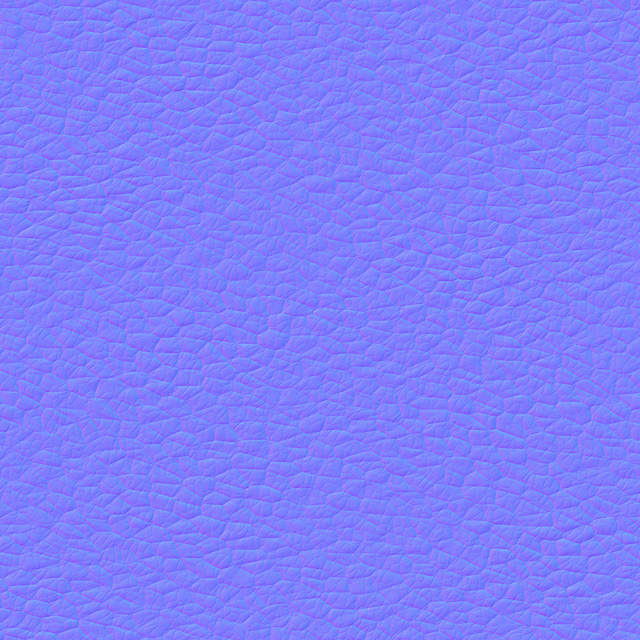
Give the GLSL for this texture map, as a WebGL 1 fragment shader.

```glsl
precision highp float;
uniform vec2 u_resolution;

#define GRAIN_CELLS vec2(25.0, 45.0)
#define WRINKLE_CELLS vec2(68.0, 62.0)
#define GRAIN_TILT 0.17
#define GRAIN_DEPTH 0.00096
#define WRINKLE_DEPTH 0.00046
#define MOTTLE_DEPTH 0.000045
#define SWELL_DEPTH 0.00028
#define GRAIN_CREASE 0.25
#define WRINKLE_CREASE 0.27
#define JITTER 0.95
#define RED_GAIN 1.25
#define SAMPLE_STEP 0.001

vec2 hash2(vec2 cell) {
  vec2 k = vec2(dot(cell, vec2(127.1, 311.7)), dot(cell, vec2(269.5, 183.3)));
  return fract(sin(k) * 43758.545);
}

// Gap between the two nearest cell centres: zero along the cell borders
float cellGap(vec2 p) {
  vec2 base = floor(p);
  vec2 local = p - base;
  float nearest = 8.0;
  float second = 8.0;
  for (int j = -1; j <= 1; j++) {
    for (int i = -1; i <= 1; i++) {
      vec2 offset = vec2(float(i), float(j));
      vec2 centre = offset + 0.5 + JITTER * (hash2(base + offset) - 0.5);
      float d = length(centre - local);
      second = min(second, max(nearest, d));
      nearest = min(nearest, d);
    }
  }
  return second - nearest;
}

// Layered sines bend the rows of grain
vec2 bend(vec2 p) {
  vec2 slow = sin(p.yx * vec2(13.0, 9.0) + vec2(1.3, 4.1) + 2.0 * sin(p * 5.0));
  vec2 quick = sin(p.yx * vec2(41.0, 33.0) + p * 17.0 + vec2(2.7, 0.6));
  return p + 0.006 * slow + 0.0024 * quick;
}

// Rounded plateau with a sharp crease at its border
float plateau(float gap, float width) {
  return 1.0 - exp(-gap / width);
}

// Irregular ripples from sines that disturb each other
float ripples(vec2 p) {
  vec2 w = p + 0.8 * sin(p.yx * 0.63 + vec2(0.4, 2.2));
  return sin(w.x + 0.5 * w.y) * sin(w.y * 1.2 - 0.4 * w.x) + 0.5 * sin(1.7 * w.x - 1.3 * w.y);
}

float leatherHeight(vec2 p) {
  float c = cos(GRAIN_TILT);
  float s = sin(GRAIN_TILT);
  vec2 q = bend(vec2(c * p.x - s * p.y, s * p.x + c * p.y));

  // Wide rounded grains, crossed by finer wrinkles
  float grain = plateau(cellGap(q * GRAIN_CELLS + 7.0), GRAIN_CREASE);
  vec2 fine = q + 0.0025 * sin(q.yx * vec2(150.0, 210.0));
  float wrinkle = plateau(cellGap(fine * WRINKLE_CELLS + 31.0), WRINKLE_CREASE);

  // Softer and deeper regions
  float wear = 1.0 + 0.2 * sin(q.x * 11.0 + 2.0 * sin(q.y * 7.0)) * sin(q.y * 14.0 + 1.0);
  return wear * GRAIN_DEPTH * grain + WRINKLE_DEPTH * wrinkle
       + SWELL_DEPTH * ripples(q * vec2(60.0, 105.0))
       + MOTTLE_DEPTH * ripples(fine * vec2(690.0, 610.0));
}

void main() {
  vec2 uv = gl_FragCoord.xy / u_resolution;
  vec2 dx = vec2(SAMPLE_STEP, 0.0);
  vec2 dy = dx.yx;

  // Central differences give the slope and smooth the creases
  vec2 slope = vec2(leatherHeight(uv + dx) - leatherHeight(uv - dx),
                    leatherHeight(uv + dy) - leatherHeight(uv - dy)) / (2.0 * SAMPLE_STEP);

  // Red axis points left, green axis points up
  vec3 normal = normalize(vec3(RED_GAIN * slope.x, -slope.y, 1.0));
  vec3 color = 0.5 + 0.5 * normal;
  gl_FragColor = vec4(color * vec3(1.0, 1.0, 0.99), 1.0);
}
```
